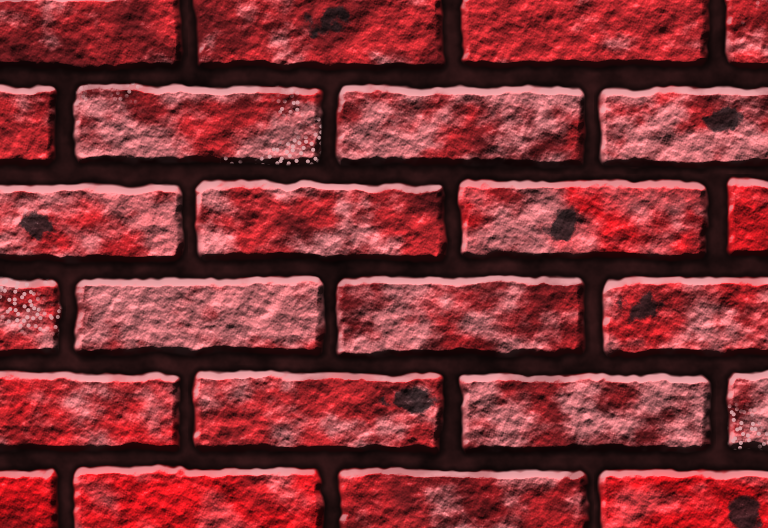
Give the GLSL for this texture, as a Shadertoy shader.

```glsl
// Weathered red brick wall in running bond with dark, recessed joints.

#define PITCH vec2(0.5, 0.181)        // brick plus joint, canvas height = 1
#define JOINT vec2(0.031, 0.034)      // joint widths
#define ROW_START 0.291               // part of the lowest row that is cut off
#define JOINT_X vec2(0.125, 0.356)    // first joint in even and odd rows
#define CORNER 0.016                  // corner radius
#define ROUGHNESS 0.024               // depth of the surface relief
#define MORTAR vec3(0.135, 0.062, 0.062)
#define DEEP_RED vec3(0.34, 0.09, 0.10)
#define CLAY_RED vec3(0.66, 0.15, 0.165)
#define VIVID_RED vec3(0.83, 0.06, 0.085)
#define CHALK vec3(0.74, 0.44, 0.45)
#define RIM_LIGHT vec3(0.88, 0.66, 0.67)

float hash(vec2 p) {
    vec3 q = fract(vec3(p.xyx) * 0.1031);
    q += dot(q, q.yzx + 33.33);
    return fract((q.x + q.y) * q.z);
}

vec2 hash2(vec2 p) {
    return vec2(hash(p), hash(p + 57.3));
}

float noise(vec2 p) {
    vec2 i = floor(p), f = fract(p);
    f = f * f * (3.0 - 2.0 * f);
    return mix(mix(hash(i), hash(i + vec2(1, 0)), f.x),
               mix(hash(i + vec2(0, 1)), hash(i + 1.0), f.x), f.y);
}

float fbm(vec2 p) {
    float sum = 0.0, amp = 0.5;
    for (int i = 0; i < 5; i++) {
        sum += amp * noise(p);
        p = mat2(1.6, 1.2, -1.2, 1.6) * p + 17.1;
        amp *= 0.5;
    }
    return sum;
}

// Distance to the nearest scattered point
float cellular(vec2 p) {
    vec2 cell = floor(p);
    float nearest = 2.0;
    for (int y = -1; y <= 1; y++)
        for (int x = -1; x <= 1; x++) {
            vec2 c = cell + vec2(x, y);
            nearest = min(nearest, length(c + hash2(c) - p));
        }
    return nearest;
}

// Signed distance to the brick outline; also gives its id and local position
float brickDistance(vec2 p, out vec2 id, out vec2 local) {
    float row = floor(p.y / PITCH.y + ROW_START);
    float shift = mod(row, 2.0) < 0.5 ? JOINT_X.x : JOINT_X.y;
    id = vec2(floor((p.x - shift) / PITCH.x), row);
    vec2 center = (id + 0.5 - vec2(0.0, ROW_START)) * PITCH + vec2(shift, 0.0);
    vec2 jitter = hash2(id + 31.0) - 0.5;
    local = p - center - jitter * vec2(0.010, 0.007);
    local.y += (hash(id + 83.0) - 0.5) * 0.03 * local.x;
    vec2 wobble = vec2(noise(p * 24.0), noise(p * 24.0 + 40.0)) - 0.5;
    wobble += 0.5 * vec2(noise(p * 70.0), noise(p * 70.0 + 40.0)) - 0.25;
    vec2 halfSize = 0.5 * (PITCH - JOINT) - 0.003 * jitter.yx;
    vec2 q = abs(local + 0.009 * wobble) - halfSize + CORNER;
    return length(max(q, 0.0)) + min(max(q.x, q.y), 0.0) - CORNER;
}

float height(vec2 p) {
    vec2 id, local;
    float d = brickDistance(p, id, local);
    vec2 q = p + id * 3.7;
    float relief = ROUGHNESS * fbm(q * 21.0) + 0.0035 * cellular(q * vec2(38.0, 46.0));
    float face = smoothstep(0.004, -0.014, d);
    return face * (0.008 + relief);
}

void mainImage(out vec4 fragColor, in vec2 fragCoord) {
    vec2 p = fragCoord / iResolution.y;
    float pixel = 1.0 / iResolution.y;
    vec2 id, local;
    float d = brickDistance(p, id, local);
    vec2 q = p + id * 3.7;

    // Light from above, slightly left
    vec2 toLight = normalize(vec2(-0.3, 1.0));
    float slope = (height(p) - height(p + toLight * 0.003)) / 0.003;

    // Clay, tinted per brick
    float tone = fbm(q * 11.0) + 0.3 * (hash(id + 5.0) - 0.5);
    vec3 clay = mix(DEEP_RED, CLAY_RED, smoothstep(0.2, 0.62, tone));
    float vivid = smoothstep(0.45, 1.0, hash(id + 12.0)) * smoothstep(0.3, 0.6, fbm(q * 6.0 + 3.0));
    clay = mix(clay, VIVID_RED, 0.75 * vivid);

    // Chalky bloom, more on some bricks
    float bloom = fbm(q * vec2(15.0, 19.0) + 8.0) + 0.3 * (hash(id + 21.0) - 0.5) + 0.1 * slope;
    clay = mix(clay, CHALK, 0.85 * smoothstep(0.40, 0.72, bloom) * (1.0 - 0.6 * vivid));

    // Soot blots and pale flecks on a few bricks
    vec2 spot = (hash2(id + 64.0) - 0.5) * vec2(0.36, 0.06);
    float ragged = length((local - spot) * vec2(0.8, 1.2)) + 0.07 * (fbm(q * 35.0) - 0.5);
    float soot = step(0.7, hash(id + 9.0)) * smoothstep(0.030, 0.016, ragged);
    clay = mix(clay, vec3(0.12, 0.10, 0.105), 0.85 * soot);
    float fleckArea = step(0.72, hash(id + 47.0)) * smoothstep(0.50, 0.62, fbm(q * 9.0 + 20.0));
    float fleck = fleckArea * smoothstep(0.38, 0.2, cellular(q * 75.0));

    // Shading, dark crevices and lit rims
    vec3 brick = clay * clamp(1.0 + 1.05 * slope, 0.22, 1.7);
    brick *= 0.72 + 0.28 * smoothstep(0.0, -0.018, d);
    brick = mix(brick, RIM_LIGHT, 0.65 * smoothstep(0.4, 1.15, slope));
    brick = mix(brick, RIM_LIGHT, 0.9 * fleck);

    // Recessed mortar, darkest against the bricks
    vec3 mortar = MORTAR * (0.35 + 1.3 * fbm(p * 26.0));
    mortar *= mix(0.5, 1.1, smoothstep(0.0, 0.014, d));

    float edge = 0.0015 + pixel;
    fragColor = vec4(mix(mortar, brick, smoothstep(edge, -edge, d)), 1.0);
}
```
